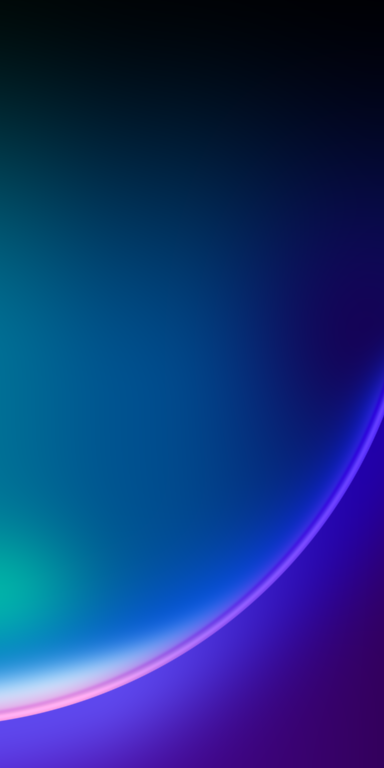
Reproduce this background procedurally as a Shadertoy shader.

```glsl
// A huge dark glass disc with a glowing lower-right rim over a violet backdrop.
// The disc blends three vertical gradients; signed distance to its circle
// drives the blue halo, the pale band, the pink-violet rim and the outer glow.

float bell(float v) { return exp(-v * v); }

// Teal, blue and indigo columns that fade to black at the top
vec3 discField(vec2 p) {
    float depth = 2.0 - p.y;
    vec3 teal = mix(vec3(0.0, 0.03, 0.02), vec3(0.0, 0.46, 0.59), smoothstep(-0.1, 0.95, depth));
    vec3 blue = mix(vec3(0.0, 0.01, 0.02), vec3(0.0, 0.31, 0.56), smoothstep(-0.08, 1.05, depth));
    vec3 indigo = mix(vec3(0.0, 0.0, 0.01), vec3(0.02, 0.09, 0.44), smoothstep(-0.1, 1.1, depth));
    vec3 col = mix(teal, blue, smoothstep(-0.15, 0.42, p.x));
    col = mix(col, indigo, smoothstep(0.32, 1.0, p.x));

    // Violet shade at the right, green light at the lower left
    col = mix(col, vec3(0.09, 0.0, 0.33), 0.85 * bell(length((p - vec2(0.95, 1.13)) / vec2(0.24, 0.29))));
    col += vec3(0.0, 0.27, 0.06) * bell(length((p - vec2(0.0, 0.44)) / vec2(0.24, 0.18)));
    return col;
}

// Violet backdrop, brightest beside the rim
vec3 backdrop(float x, float outside) {
    vec3 near = mix(vec3(0.37, 0.28, 0.93), vec3(0.13, 0.0, 0.66), smoothstep(0.25, 1.0, x));
    vec3 far = mix(vec3(0.31, 0.03, 0.70), vec3(0.20, 0.0, 0.36), x);
    return mix(far, near, bell(outside / 0.19));
}

// Halo, pale band and coloured rim, all narrowing to the right
vec3 addRim(vec3 col, float x, float inside) {
    float width = mix(1.0, 0.4, smoothstep(0.3, 1.0, x));
    vec3 halo = mix(vec3(0.06, 0.48, 0.98), vec3(0.05, 0.12, 0.85), smoothstep(0.1, 0.95, x));
    halo = mix(halo, vec3(0.02, 0.36, 0.98), 0.7 * bell((x - 0.5) / 0.2));
    col = mix(col, halo, 0.95 * bell(inside / (0.19 * width)));

    float pale = 0.95 * (1.0 - smoothstep(0.1, 0.75, x));
    float paleWidth = mix(0.07, 0.03, smoothstep(0.0, 0.8, x));
    col = mix(col, vec3(0.80, 0.94, 1.0), pale * bell((inside - 0.7 * paleWidth) / paleWidth));

    vec3 rim = mix(vec3(0.98, 0.60, 0.88), vec3(0.50, 0.27, 0.94), smoothstep(0.15, 0.7, x));
    rim = mix(rim, vec3(0.32, 0.16, 0.96), smoothstep(0.6, 1.0, x));
    col = mix(col, rim, 0.96 * bell(inside / mix(0.05, 0.033, x)));

    // Fine bright and deep lines within the rim
    col += vec3(0.10, 0.08, 0.07) * bell((inside - 0.010) / 0.006);
    return col - vec3(0.03, 0.11, 0.02) * bell((inside - 0.024) / 0.006);
}

void mainImage(out vec4 fragColor, in vec2 fragCoord) {
    vec2 p = fragCoord / iResolution.xy * vec2(1.0, 2.0);
    float pixel = 2.0 / iResolution.y;

    // Above its centre the disc runs straight up, out of view
    vec2 center = vec2(-0.196, 1.394);
    float edge = length(vec2(p.x, min(p.y, center.y)) - center) - 1.287;

    vec3 field = discField(p);
    vec3 lit = addRim(field, p.x, max(-edge, 0.0));
    vec3 disc = mix(lit, field, smoothstep(0.92, 1.18, p.y));
    vec3 outer = backdrop(p.x, max(edge, 0.0));
    vec3 col = mix(disc, outer, smoothstep(-pixel, pixel, edge));
    fragColor = vec4(clamp(col, 0.0, 1.0), 1.0);
}
```
